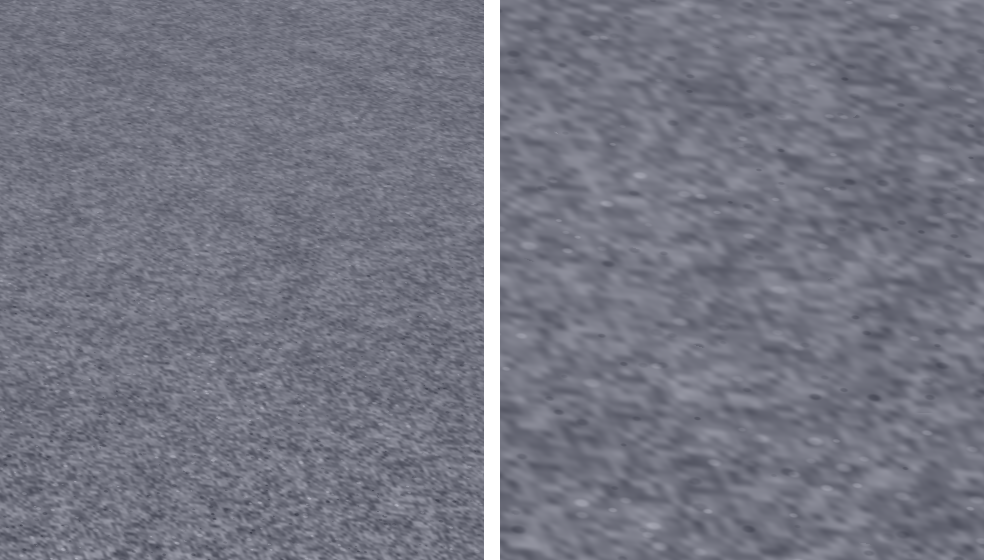
Left, the full canvas; right, a detail of the centre.
Reproduce this texture procedurally as a WebGL 1 fragment shader.

```glsl
precision highp float;
// Weathered blue-grey asphalt seen at a low angle: layered value noise on a
// foreshortened ground plane, flattened into slightly tilted streaks, with
// scattered pale chips and dark pits that grow crisper towards the viewer.

uniform vec2 u_resolution;

const vec3 ASPHALT = vec3(0.449, 0.455, 0.504);
const vec3 TONE_TINT = vec3(1.0, 0.99, 0.98);
const float FORESHORTENING = 0.5;  // loss of row height from bottom to top
const float CONVERGENCE = 0.15;    // loss of width from bottom to top
const float STREAK_TILT = 0.13;    // streaks fall gently to the right

// Sine-free hashes of a lattice point
float hash1(vec2 cell) {
  vec3 q = fract(cell.xyx * 0.1031);
  q += dot(q, q.yzx + 33.33);
  return fract((q.x + q.y) * q.z);
}

vec2 hash2(vec2 cell) {
  return vec2(hash1(cell + 17.0), hash1(cell + 71.0));
}

// Value noise centred on zero
float noise(vec2 p) {
  vec2 cell = floor(p);
  vec2 f = fract(p);
  f = f * f * (3.0 - 2.0 * f);
  float low = mix(hash1(cell), hash1(cell + vec2(1.0, 0.0)), f.x);
  float high = mix(hash1(cell + vec2(0.0, 1.0)), hash1(cell + 1.0), f.x);
  return mix(low, high, f.y) - 0.5;
}

// Noise on a skewed lattice, so that layers do not line up
float layer(vec2 ground, vec2 frequency, float skew, float offset) {
  vec2 q = ground * frequency;
  return noise(q + vec2(skew * q.y, 0.0) + offset);
}

// Scattered soft ellipses; density is the share of cells that hold one
float flecks(vec2 p, float density) {
  vec2 home = floor(p);
  float cover = 0.0;
  for (int j = -1; j <= 1; j++) {
    for (int i = -1; i <= 1; i++) {
      vec2 cell = home + vec2(float(i), float(j));
      vec2 centre = cell + hash2(cell);
      float present = step(hash1(cell + 131.0), density);
      float radius = mix(0.16, 0.46, hash1(cell + 211.0));
      float strength = mix(0.35, 1.0, hash1(cell + 307.0));
      float shape = 1.0 - smoothstep(0.35, 1.0, length(p - centre) / radius);
      cover = max(cover, present * strength * shape);
    }
  }
  return cover;
}

// Canvas position to foreshortened ground position
vec2 toGround(vec2 p, float middle) {
  float u = (p.x - middle) / (1.0 - CONVERGENCE * p.y);
  float v = -log(1.0 - FORESHORTENING * p.y) / FORESHORTENING;
  return vec2(u, v + STREAK_TILT * u) + 2.0;
}

void main() {
  vec2 p = gl_FragCoord.xy / u_resolution.y;
  float middle = 0.5 * u_resolution.x / u_resolution.y;
  vec2 ground = toGround(p, middle);
  float nearness = 1.0 - p.y;

  // Grain from fine grit to wide worn patches
  float grit = layer(ground, vec2(145.0, 205.0), 0.35, 3.7);
  float grain = layer(ground, vec2(66.0, 122.0), -0.3, 41.3);
  float mottle = layer(ground, vec2(17.0, 40.0), 0.25, 83.9);
  float patches = layer(ground, vec2(3.0, 7.0), 0.4, 127.1);
  float contrast = mix(0.72, 1.45, nearness * nearness * 0.6 + nearness * 0.4);
  float tone = contrast * (0.145 * grit + 0.105 * grain) + 0.045 * mottle + 0.025 * patches;

  // Pale chips and dark pits gather in the rougher spots
  float chips = flecks(ground * vec2(62.0, 105.0), 0.10 + 0.14 * mottle);
  float pits = flecks(ground * vec2(70.0, 112.0) + 57.0, 0.11 - 0.14 * mottle);
  tone += contrast * (0.10 * chips - 0.085 * pits);

  gl_FragColor = vec4(ASPHALT + tone * TONE_TINT, 1.0);
}
```
